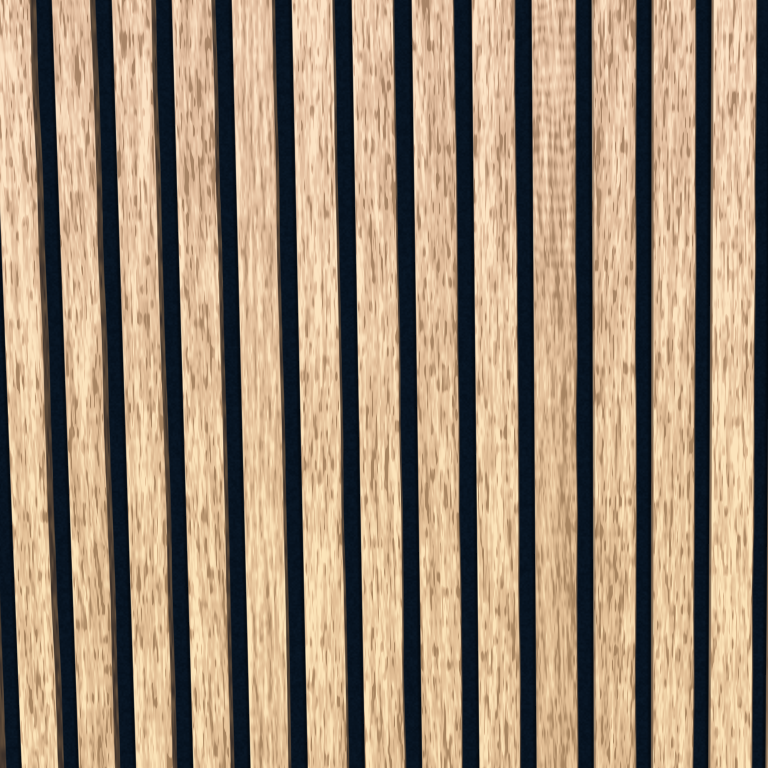
This texture is drawn by a three.js fragment shader. Its source:

```glsl
// Upright oak slats over dark felt: thirteen across, leaning slightly as they
// spread toward the top. Each slat has its own tone and grain, built from
// stretched value noise, with a shaded flank that depends on its position.
varying vec2 vUv;

float hash(vec2 p) {
  vec3 q = fract(vec3(p.xyx) * 0.1031);
  q += dot(q, q.yzx + 33.33);
  return fract((q.x + q.y) * q.z);
}

float noise(vec2 p) {
  vec2 i = floor(p), f = fract(p);
  f = f * f * (3.0 - 2.0 * f);
  return mix(mix(hash(i), hash(i + vec2(1.0, 0.0)), f.x),
             mix(hash(i + vec2(0.0, 1.0)), hash(i + 1.0), f.x), f.y);
}

// Selects one slat by its index
float only(float id, float chosen) {
  return 1.0 - step(0.5, abs(id - chosen));
}

// Wood brightness, 0 dark to 1 light; p is in canvas units along the slat
float woodTone(vec2 p, float id) {
  float seed = id * 17.3 + 40.0;
  float calm = only(id, 4.0) + only(id, 9.0);
  float lean = (hash(vec2(seed, 3.0)) - 0.5) * 0.05;
  vec2 g = p + vec2(lean * p.y + 0.006 * noise(vec2(p.y * 5.0, seed)), 0.0);

  // Broad bands, long fibres and short pores
  float bands = noise(vec2(g.x * 110.0 + seed, g.y * 5.0));
  float fibre = noise(vec2(g.x * 330.0 + seed * 3.0, g.y * 22.0));
  float fine = noise(vec2(g.x * 560.0 + seed, g.y * 95.0 + seed));
  float pores = noise(vec2(g.x * 400.0 + seed * 5.0, g.y * 52.0 + seed));
  float tone = 0.64 + 0.32 * (bands - 0.5) + 0.46 * (fibre - 0.5) + 0.34 * (fine - 0.5);
  tone -= 0.42 * smoothstep(0.56, 0.88, pores) * (1.0 - 0.6 * calm);

  // Curved growth lines and cross ripples on the calmer slats
  float bend = g.x * 620.0 + 9.0 * noise(vec2(g.x * 25.0, g.y * 5.0 + seed));
  tone += only(id, 4.0) * (0.09 * sin(bend) - 0.10);
  float ripple = sin(p.y * 330.0 + 5.0 * noise(p * vec2(70.0, 20.0)));
  tone += only(id, 9.0) * (0.08 * ripple * smoothstep(0.45, 0.8, p.y) - 0.16);
  return tone + 0.16 * (hash(vec2(seed, 8.0)) - 0.5);
}

void main() {
  // Slat spacing narrows and shifts right toward the bottom
  float pitch = mix(0.0745, 0.0781, vUv.y);
  float across = (vUv.x - mix(0.0273, -0.0117, vUv.y)) / pitch;
  float id = floor(across);
  float f = fract(across);
  float wobble = 0.022 * (noise(vec2(vUv.y * 9.0, id * 7.0 + 20.0)) - 0.5);
  float faceEnd = 0.645 + 0.0095 * id + wobble;
  float flank = max(0.018, 0.105 * (1.0 - id / 8.0));
  float soft = 0.014;

  // Felt in the gaps
  float felt = noise(vUv * 420.0) * 0.6 + noise(vUv * 190.0) * 0.4;
  vec3 color = vec3(0.016, 0.058, 0.105) + vec3(0.025, 0.038, 0.05) * felt;
  color *= 1.0 - 0.45 * smoothstep(0.93, 1.0, f);

  // Shaded flank on the right of each slat
  float flankEdge = faceEnd + flank;
  float grain = noise(vec2(f * 35.0 + id * 9.0, vUv.y * 60.0));
  vec3 flankColor = mix(vec3(0.22, 0.18, 0.16), vec3(0.40, 0.32, 0.24), grain);
  color = mix(color, flankColor, 1.0 - smoothstep(flankEdge - soft, flankEdge + soft, f));

  // Lit face, golden low down and rosier near the top
  float tone = woodTone(vec2(f * 0.076, vUv.y), id);
  tone += 0.10 * smoothstep(0.14, 0.03, f) - 0.12 * smoothstep(faceEnd - 0.12, faceEnd, f);
  vec3 dark = vec3(0.66, 0.53, 0.405);
  vec3 middle = vec3(0.89, 0.76, 0.63);
  vec3 light = vec3(0.99, 0.91, 0.78);
  vec3 wood = mix(dark, middle, smoothstep(0.05, 0.55, tone));
  wood = mix(wood, light, smoothstep(0.48, 0.92, tone));
  wood *= mix(vec3(1.0, 0.985, 0.93), vec3(1.0, 0.98, 0.99), smoothstep(0.2, 0.95, vUv.y));

  // Thin brown bevel on the left of the rightmost slats
  float bevel = smoothstep(8.5, 11.0, id) * (1.0 - smoothstep(0.035, 0.065, f));
  wood = mix(wood, vec3(0.42, 0.33, 0.25), 0.8 * bevel);

  float face = smoothstep(0.0, 2.0 * soft, f);
  face *= 1.0 - smoothstep(faceEnd - soft, faceEnd + soft, f);
  // Dark felt beside the left edge, where the flank colour must not show
  color = mix(vec3(0.05, 0.08, 0.11), color, smoothstep(0.0, 0.04, f));
  color = mix(color, wood, face);

  gl_FragColor = vec4(color, 1.0);
}
```
